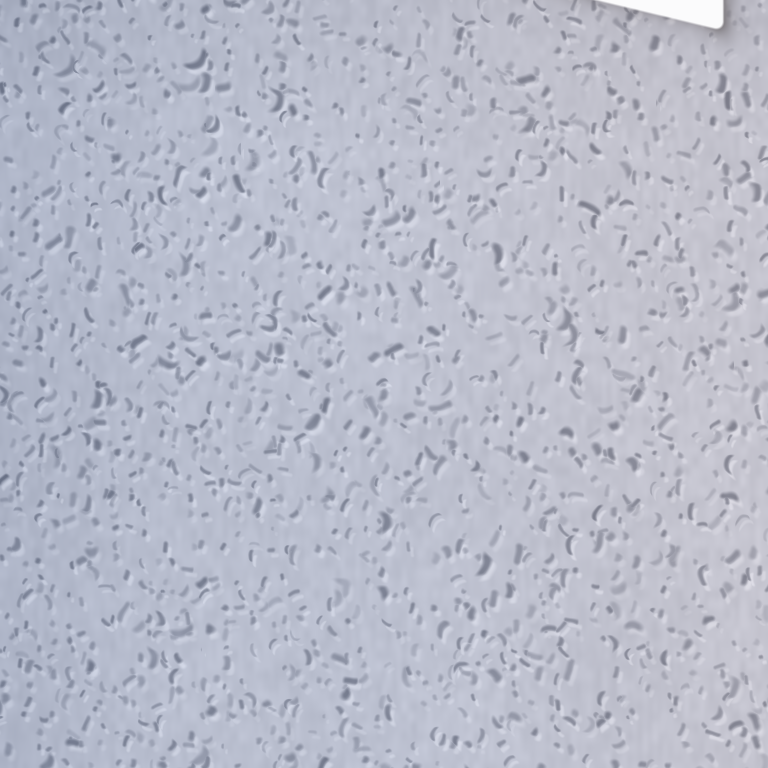
This texture is drawn by a WebGL 2 fragment shader. Its source:

```glsl
#version 300 es
precision highp float;
// Draws a pale blue-grey plaster wall with small pits and a white card corner.
uniform vec2 u_resolution;
out vec4 fragColor;

// Integer hash giving three values in 0..1 per cell
vec3 hash3(vec2 cell, uint seed) {
    uvec3 v = uvec3(uvec2(ivec2(cell) + 512), seed) * 1664525u + 1013904223u;
    v.x += v.y * v.z; v.y += v.z * v.x; v.z += v.x * v.y;
    v ^= v >> 16u;
    v.x += v.y * v.z; v.y += v.z * v.x; v.z += v.x * v.y;
    return vec3(v >> 8u) / 16777216.0;
}

float valueNoise(vec2 p, uint seed) {
    vec2 cell = floor(p), f = fract(p);
    f = f * f * (3.0 - 2.0 * f);
    float low = mix(hash3(cell, seed).x, hash3(cell + vec2(1, 0), seed).x, f.x);
    float high = mix(hash3(cell + vec2(0, 1), seed).x, hash3(cell + vec2(1, 1), seed).x, f.x);
    return mix(low, high, f.y);
}

// Depth of scattered, slightly bent grooves, one per grid cell
float pitLayer(vec2 p, float density, uint seed) {
    vec2 home = floor(p);
    float depth = 0.0;
    for (int j = -1; j <= 1; j++) {
        for (int i = -1; i <= 1; i++) {
            vec2 cell = home + vec2(i, j);
            vec3 place = hash3(cell, seed);
            vec3 shape = hash3(cell, seed + 7u);
            if (place.z > density) continue;
            vec2 q = p - cell - 0.1 - 0.8 * place.xy;
            // Mostly steep, leaning to the right, with a few strays
            float lean = shape.x * 2.0 - 1.0;
            float angle = 0.25 + 0.5 * lean + 1.1 * lean * lean * lean;
            float c = cos(angle), s = sin(angle);
            q = vec2(c * q.x - s * q.y, s * q.x + c * q.y);
            q.x += (shape.z - 0.5) * 2.4 * q.y * q.y;
            float halfLength = 0.05 + 0.33 * shape.y * shape.y;
            q.y -= clamp(q.y, -halfLength, halfLength);
            float radius = 0.10 + 0.07 * shape.z;
            float strength = 0.3 + 0.7 * fract(shape.x * 17.0 + place.x);
            depth = max(depth, strength * (1.0 - smoothstep(0.2 * radius, 1.75 * radius, length(q))));
        }
    }
    return depth;
}

float pits(vec2 p) {
    vec2 warped = p + 0.005 * (vec2(valueNoise(p * 70.0, 3u), valueNoise(p * 70.0, 4u)) - 0.5);
    float small = pitLayer(warped * 50.0, 0.64 - 0.22 * p.x, 11u);
    float large = pitLayer(warped * 34.0 + 5.3, 0.22 + 0.2 * p.x, 29u);
    return max(0.85 * small, large);
}

void main() {
    vec2 p = gl_FragCoord.xy / u_resolution.y;

    // Uneven light: cool on the left, warmer on the right
    vec3 wall = mix(vec3(0.680, 0.708, 0.782), vec3(0.735, 0.755, 0.818), smoothstep(-0.1, 0.38, p.x));
    wall = mix(wall, vec3(0.772, 0.770, 0.812), smoothstep(0.3, 1.0, p.x + 0.2 * (p.y - 0.5)));
    wall -= 0.025 * smoothstep(0.75, 1.05, p.y);
    wall += 0.018 * (valueNoise(p * 5.0, 41u) - 0.5);

    // Soft grain with faint upright streaks
    wall += 0.035 * (valueNoise(p * vec2(95.0, 75.0), 51u) - 0.5);
    wall += 0.025 * (valueNoise(p * vec2(150.0, 40.0), 52u) - 0.5);

    // Dark pits with lit lower right rims
    float pit = pits(p);
    float rim = max(pits(p + vec2(-0.005, 0.007)) - pit, 0.0);
    wall += vec3(0.095, 0.093, 0.085) * rim;
    wall -= vec3(0.265, 0.260, 0.250) * pit;

    // Card with one rounded corner and a soft shadow
    vec2 edges = vec2(dot(p - vec2(0.942, 0.960), vec2(-0.233, -0.972)), p.x - 0.942);
    float card = length(max(edges + 0.012, 0.0)) + min(max(edges.x, edges.y) + 0.012, 0.0) - 0.012;
    float shade = exp(-max(card, 0.0) * 95.0) * mix(0.35, 0.8, smoothstep(0.90, 0.95, p.x));
    wall = mix(wall, vec3(0.42, 0.40, 0.41), shade);
    vec3 color = mix(vec3(0.985, 0.985, 0.99), wall, smoothstep(-0.002, 0.002, card));

    fragColor = vec4(color, 1.0);
}
```
